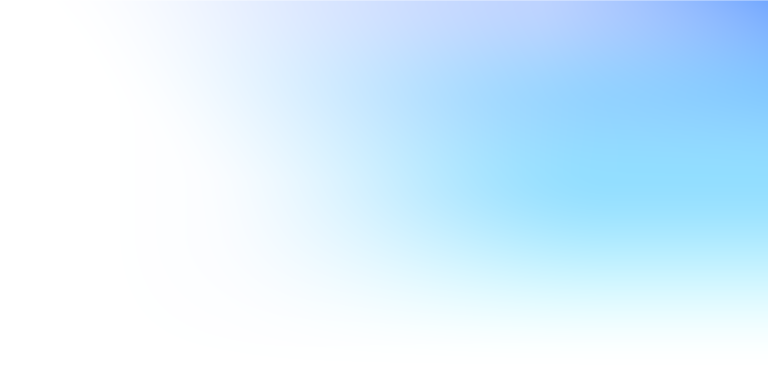
This background is drawn by a WebGL 1 fragment shader. Its source:

```glsl
precision highp float;

uniform vec2 u_resolution;

#define CYAN vec3(0.575, 0.87, 1.0)
#define BLUE vec3(0.585, 0.83, 1.0)
#define LAVENDER vec3(0.73, 0.82, 1.0)
#define CORNER_TINT vec3(0.28, 0.16, 0.0)
#define HAZE_TINT vec3(0.024, 0.014, 0.0)
#define HORIZON 0.53
#define FADE_START 0.24
#define FADE_END 0.80
#define FADE_SLANT 0.44
#define RIM_LIGHT 0.4

// Vertical sky colours: cyan at the horizon, blue above, lavender on top
vec3 skyColor(float y) {
    vec3 lower = mix(CYAN, BLUE, smoothstep(HORIZON, 0.76, y));
    return mix(lower, LAVENDER, smoothstep(0.72, 1.0, y));
}

// Horizontal fade to white on the left, reaching further left higher up
float sideCover(vec2 uv) {
    float rise = uv.y - HORIZON;
    float start = FADE_START - FADE_SLANT * max(rise, 0.0) - 0.12 * min(rise, 0.0);
    return smoothstep(start, FADE_END, uv.x);
}

// Fade to white below the horizon; green clears sooner than red
vec3 floorCover(float y) {
    float cover = smoothstep(0.03, HORIZON + 0.02, y);
    return vec3(cover, pow(cover, 1.5), cover);
}

// Deep blue strength towards the upper right corner
float cornerGlow(vec2 uv) {
    vec2 ramp = clamp((uv - vec2(0.7, 0.5)) / vec2(0.3, 0.5), 0.0, 1.0);
    return pow(ramp.x, 1.35) * ramp.y * ramp.y;
}

void main() {
    vec2 uv = gl_FragCoord.xy / u_resolution;
    float side = sideCover(uv);

    // Subtract each tint from white
    vec3 color = vec3(1.0);
    color -= (1.0 - skyColor(uv.y)) * side * floorCover(uv.y);
    color -= CORNER_TINT * cornerGlow(uv);

    // Faint haze over the pale side
    float haze = smoothstep(0.1, 0.42, uv.x) * smoothstep(0.0, 0.4, uv.y);
    color -= HAZE_TINT * haze * (1.0 - side);

    // Thin light rim along the top
    color = mix(color, vec3(1.0), RIM_LIGHT * smoothstep(0.996, 1.0, uv.y));

    gl_FragColor = vec4(color, 1.0);
}
```
